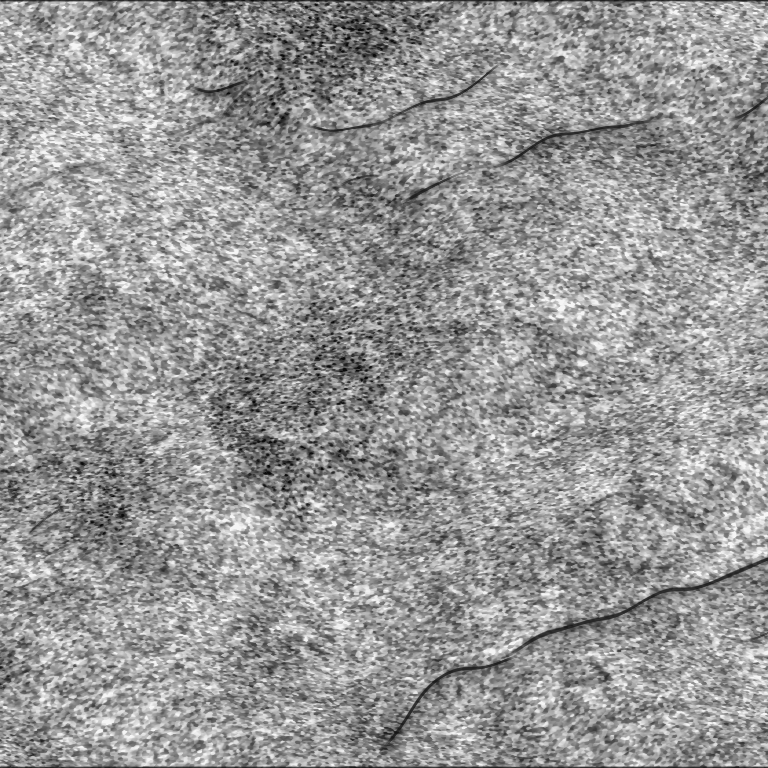
Reproduce this texture procedurally as a WebGL 1 fragment shader.

```glsl
precision highp float;
uniform vec2 u_resolution;

const float BASE_GRAY = 0.588;
const int HAIRLINES = 14;

vec2 hash2(vec2 p) {
  vec3 q = fract(p.xyx * vec3(0.1031, 0.1030, 0.0973));
  q += dot(q, q.yzx + 33.33);
  return fract((q.xx + q.yz) * q.zy);
}

// Cellular noise with cell values blended by distance, centred on zero
float softCells(vec2 p, float sharpness) {
  vec2 cell = floor(p);
  float total = 0.0;
  float weights = 0.0;
  for (int j = -1; j <= 1; j++) {
    for (int i = -1; i <= 1; i++) {
      vec2 id = cell + vec2(float(i), float(j));
      vec2 away = id + hash2(id) - p;
      float weight = exp(-sharpness * dot(away, away));
      total += weight * hash2(id + 71.7).x;
      weights += weight;
    }
  }
  return total / weights - 0.5;
}

// Distance to the nearest cell point
float cellDistance(vec2 p) {
  vec2 cell = floor(p);
  float nearest = 4.0;
  for (int j = -1; j <= 1; j++) {
    for (int i = -1; i <= 1; i++) {
      vec2 id = cell + vec2(float(i), float(j));
      vec2 away = id + hash2(id) - p;
      nearest = min(nearest, dot(away, away));
    }
  }
  return sqrt(nearest);
}

// Layered sines that make straight strokes wander
vec2 wander(vec2 p) {
  vec2 broad = sin(p.yx * vec2(31.0, 37.0) + p * 19.0);
  vec2 fine = sin(p.yx * vec2(83.0, 97.0) - p * 71.0);
  return 0.0045 * broad + 0.0018 * fine;
}

// Bowed, tapered line with a soft shadow on its lower side
float crack(vec2 p, vec2 a, vec2 b, float bow, float width) {
  float len = length(b - a);
  vec2 dir = (b - a) / len;
  float along = dot(p - a, dir) / len;
  float across = dot(p - a, vec2(-dir.y, dir.x));
  across -= 4.0 * bow * along * (1.0 - along);
  float taper = smoothstep(0.0, 0.12, along) * (1.0 - smoothstep(0.88, 1.0, along));
  float line = 1.0 - smoothstep(0.3 * width, width, abs(across));
  float shadow = exp(-max(-across / (4.0 * width), across / width));
  return taper * max(0.85 * line, 0.45 * shadow);
}

// Short random cracks, mostly rising to the right
float hairlines(vec2 p) {
  float dark = 0.0;
  for (int i = 0; i < HAIRLINES; i++) {
    vec2 seed = vec2(float(i) * 3.7, 12.4);
    vec2 start = hash2(seed);
    vec2 shape = hash2(seed + 5.3);
    float angle = mix(-0.25, 0.65, shape.x);
    vec2 reach = mix(0.05, 0.14, shape.y) * vec2(cos(angle), sin(angle));
    float strength = mix(0.35, 0.8, hash2(seed + 9.1).x);
    dark = max(dark, strength * crack(p, start, start + reach, 0.008, 0.0024));
  }
  return dark;
}

// Long fractures across the upper half
float fractures(vec2 p) {
  float dark = crack(p, vec2(0.51, 0.73), vec2(0.85, 0.85), 0.012, 0.003);
  dark = max(dark, crack(p, vec2(0.80, 0.85), vec2(1.02, 0.88), -0.025, 0.0035));
  dark = max(dark, crack(p, vec2(0.39, 0.83), vec2(0.66, 0.92), -0.022, 0.0028));
  dark = max(dark, crack(p, vec2(0.24, 0.89), vec2(0.43, 0.93), -0.018, 0.003));
  return max(dark, 0.4 * crack(p, vec2(-0.05, 0.73), vec2(0.54, 0.97), -0.015, 0.004));
}

// Ledge curving up to the lower right edge
float ledge(vec2 p) {
  float foot = crack(p, vec2(0.49, 0.02), vec2(0.68, 0.148), 0.028, 0.0035);
  float rim = crack(p, vec2(0.64, 0.142), vec2(1.06, 0.285), 0.006, 0.0038);
  return max(foot, rim);
}

void main() {
  vec2 uv = gl_FragCoord.xy / u_resolution;
  vec2 bent = uv + wander(uv);

  // Weathered patches and mottling
  float stain = softCells(bent * vec2(4.0, 5.0) + 3.0, 5.0);
  float blotch = softCells(bent * vec2(10.0, 12.0) + 17.0, 5.0);
  float cloud = softCells(bent * vec2(23.0, 29.0) + 41.0, 5.0);
  float mottle = softCells(bent * vec2(58.0, 80.0), 5.0);
  float gray = BASE_GRAY + 0.17 * stain + 0.14 * blotch + 0.14 * cloud + 0.17 * mottle;

  // Flattened grain whose tilt drifts over the surface
  vec2 flow = uv + vec2(0.0, 0.012 * sin(uv.x * 11.0 + 3.0 * sin(uv.y * 7.0)));
  gray += 0.27 * softCells(flow * vec2(105.0, 200.0) + 9.0, 6.0);
  gray += 0.50 * softCells(flow * vec2(210.0, 370.0), 6.0);

  // Pits gathered in the darker stains
  float pit = 1.0 - smoothstep(0.12, 0.38, cellDistance(bent * vec2(95.0, 130.0)));
  gray -= 0.22 * pit * smoothstep(-0.05, 0.25, -stain - 0.5 * blotch);

  // Broken cracks and the continuous ledge
  float broken = smoothstep(-0.35, 0.1, softCells(uv * 15.0 + 29.0, 5.0));
  float dark = max(broken * max(fractures(bent), hairlines(bent)), ledge(bent));
  gray = mix(gray, 0.08, dark);

  // Thin dark edge at top and bottom
  float edge = min(uv.y, 1.0 - uv.y);
  gray *= mix(0.3, 1.0, smoothstep(0.0008, 0.0028, edge));

  gl_FragColor = vec4(vec3(clamp(gray, 0.04, 0.96)), 1.0);
}
```
